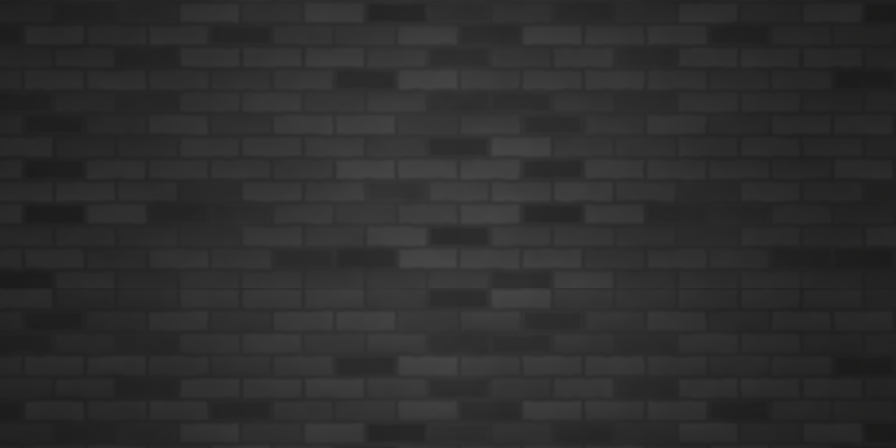
Give the GLSL for this texture, as a Shadertoy shader.

```glsl
const float TILE_COLUMNS = 8.0;
const vec2 BRICK = vec2(0.139, 0.0499);   // brick size, canvas height = 1
const vec2 WALL_OFFSET = vec2(0.018, -0.0036);
const float FOLD_START = 0.643;           // courses mirror below this depth
const float FOLD_SUM = 0.995;
const vec3 EDGE_GREY = vec3(0.138, 0.138, 0.137);
const vec3 CENTRE_GREY = vec3(0.238, 0.238, 0.240);

float hash(vec2 p) {
    p = fract(p * vec2(0.1031, 0.1137));
    p += dot(p, p.yx + 33.33);
    return fract((p.x + p.y) * p.x * 37.0);
}

float noise(vec2 p) {
    vec2 cell = floor(p), f = fract(p);
    f = f * f * (3.0 - 2.0 * f);
    float low = mix(hash(cell), hash(cell + vec2(1, 0)), f.x);
    float high = mix(hash(cell + vec2(0, 1)), hash(cell + vec2(1, 1)), f.x);
    return mix(low, high, f.y);
}

float cloud(vec2 p) {
    float sum = 0.0, weight = 0.5;
    for (int i = 0; i < 3; i++) {
        sum += weight * noise(p);
        p = p * 2.1 + 7.3;
        weight *= 0.5;
    }
    return sum / 0.875;
}

float roundedBox(vec2 p, vec2 halfSize, float radius) {
    vec2 q = abs(p) - halfSize + radius;
    return length(max(q, 0.0)) + min(max(q.x, q.y), 0.0) - radius;
}

// Column of the sooty brick, wandering from course to course
float sootColumn(float row) {
    float evenColumn = floor(7.5 - cos(row * 0.7854));
    float oddColumn = min(floor(7.6 - 3.0 * cos(0.52 * (row - 1.0))), 9.0);
    return mod(mod(row, 2.0) < 0.5 ? evenColumn : oddColumn, TILE_COLUMNS);
}

float sootAmount(vec2 id) {
    float main = id.x == sootColumn(id.y) ? 0.55 + 0.45 * hash(id + 5.0) : 0.0;
    float faint = 0.6 * smoothstep(0.83, 0.95, hash(id + 19.0));
    return max(main, faint);
}

// Brightness factor of the brickwork
float brickwork(vec2 p) {
    vec2 grid = (p + WALL_OFFSET) / BRICK;
    float row = floor(grid.y);
    grid.x += 0.5 * mod(row, 2.0);
    vec2 id = vec2(mod(floor(grid.x), TILE_COLUMNS), row);
    vec2 local = (fract(grid) - 0.5) * BRICK;
    local += 0.004 * (vec2(noise(p * 45.0), noise(p * 45.0 + 31.0)) - 0.5);

    float d = roundedBox(local, 0.5 * BRICK, 0.009);
    float body = smoothstep(0.001, -0.010, d);
    float tone = 0.93 + 0.17 * hash(id + 43.0);
    tone += 0.09 * local.y / BRICK.y;
    float shade = mix(0.86, tone, body);
    float soot = sootAmount(id) * smoothstep(0.002, -0.011, d);
    return mix(shade, 0.69, soot);
}

// Soft pool of light along the middle
float lighting(vec2 uv) {
    float across = abs(uv.x - 0.49) / 0.5;
    float pool = exp(-2.6 * across * across);
    float down = abs(uv.y - 0.5) * 2.0;
    return pool * (1.0 - 0.28 * pow(down, 3.0));
}

void mainImage(out vec4 fragColor, in vec2 fragCoord) {
    vec2 uv = fragCoord / iResolution.xy;
    vec2 wall = vec2(fragCoord.x / iResolution.y, 1.0 - uv.y);
    if (wall.y > FOLD_START) wall.y = FOLD_SUM - wall.y;

    vec3 colour = mix(EDGE_GREY, CENTRE_GREY, lighting(uv));
    colour *= brickwork(wall);

    // Broad stains and fine grime
    colour *= 0.93 + 0.16 * cloud(wall * vec2(5.0, 9.0));
    colour *= 0.96 + 0.08 * cloud(wall * vec2(24.0, 38.0) + 11.0);
    fragColor = vec4(colour, 1.0);
}
```
